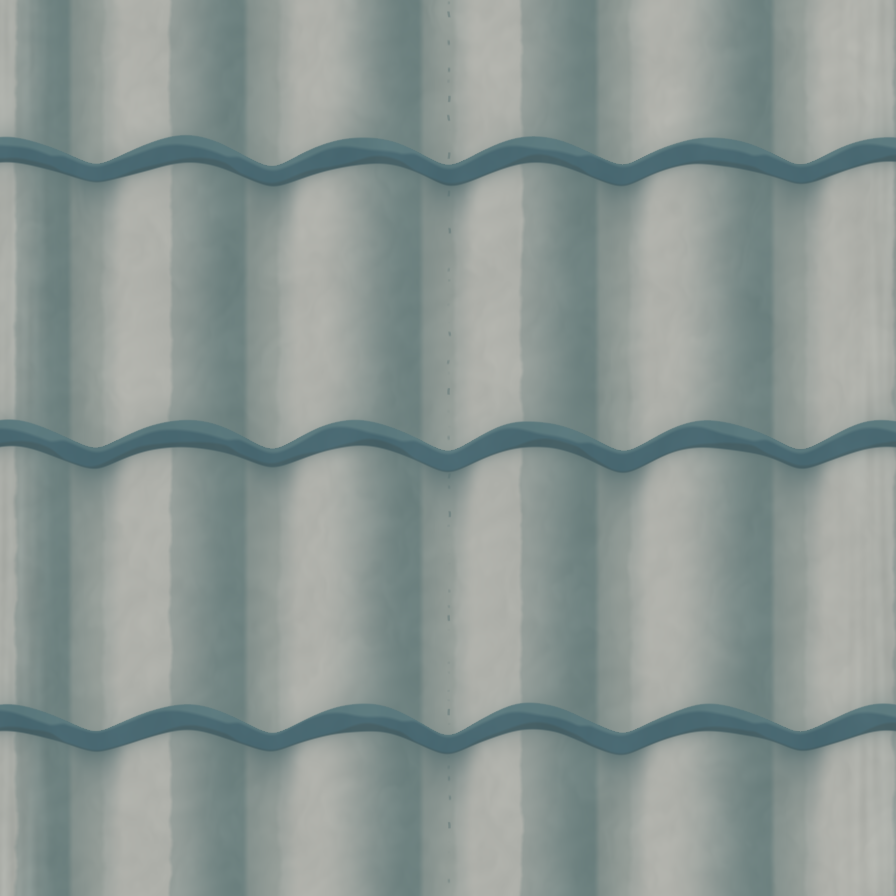
This texture is drawn by a Shadertoy shader. Its source:

```glsl
// Painted clay roof: five rounded barrels across, separated by flat pans, with
// three wavy teal tile lips. Each column is shaded by its phase, each lip is a
// rounded wave with a bevel and a soft shadow, and gradient noise adds brushwork.

#define COLUMN_PITCH 0.196   // width of one barrel and pan
#define ROW_PITCH    0.3165  // distance between lips
#define FIRST_LIP    0.1530  // crest of the top lip, from the top
#define WAVE_HEIGHT  0.0320  // crest to valley of a lip
#define LIP_CREST    0.0295  // lip thickness on a crest
#define LIP_VALLEY   0.0225  // lip thickness in a valley
#define PAN_SHIFT    0.173   // pan start, left of the valley centre
#define PAN_WIDTH    0.212   // pan share of a column
#define BRUSHWORK    0.060   // strength of the paint mottling
#define EDGE_SOFT    0.0014  // softness of painted edges

const vec3 LIGHT_CLAY = vec3(0.690, 0.696, 0.672);
const vec3 DARK_CLAY  = vec3(0.430, 0.508, 0.502);
const vec3 PAN_LEFT   = vec3(0.510, 0.562, 0.548);
const vec3 PAN_RIGHT  = vec3(0.585, 0.618, 0.597);
const vec3 SHADOW     = vec3(0.340, 0.435, 0.442);
const vec3 LIP_FACE   = vec3(0.287, 0.410, 0.446);
const vec3 LIP_BEVEL  = vec3(0.360, 0.478, 0.496);
const vec3 LIP_UNDER  = vec3(0.275, 0.365, 0.380);

vec2 gradientAt(vec2 cell) {
    float angle = 6.2832 * fract(sin(dot(cell, vec2(127.1, 311.7))) * 4375.85);
    return vec2(cos(angle), sin(angle));
}

float gradientNoise(vec2 p) {
    vec2 i = floor(p), f = p - i;
    vec2 w = f * f * f * (f * (f * 6.0 - 15.0) + 10.0);
    vec2 e = vec2(0.0, 1.0);
    float low  = mix(dot(gradientAt(i), f), dot(gradientAt(i + e.yx), f - e.yx), w.x);
    float high = mix(dot(gradientAt(i + e), f - e), dot(gradientAt(i + e.yy), f - e.yy), w.x);
    return mix(low, high, w.y);
}

float fbm(vec2 p) {
    float sum = 0.0, amp = 0.6;
    for (int i = 0; i < 4; i++) {
        sum += amp * gradientNoise(p);
        p = mat2(1.6, 1.2, -1.2, 1.6) * p + 3.7;
        amp *= 0.5;
    }
    return sum;
}

// Barrel and pan tones across one column; phase runs 0 to 1 from the pan's left edge.
vec3 columnColor(float phase, float column, float wobble) {
    float u = phase + wobble * step(0.1, phase) * step(phase, 0.93);
    float outer = step(2.0, abs(column + 0.5));       // columns cut by the canvas sides
    float faceted = max(outer, 1.0 - mod(column, 2.0));
    float crease = mix(0.59, 0.71, outer);
    float rounded = smoothstep(0.42, 0.97, u);
    float creased = 0.44 * smoothstep(crease - 0.012, crease + 0.016, u)
                  + 0.56 * smoothstep(crease, 0.95, u);
    float tone = mix(rounded, creased, faceted * 0.8);
    tone += 0.24 * (1.0 - smoothstep(PAN_WIDTH, PAN_WIDTH + 0.12, u));
    vec3 barrel = mix(LIGHT_CLAY, DARK_CLAY, tone);
    vec3 pan = mix(PAN_LEFT, PAN_RIGHT, smoothstep(0.0, PAN_WIDTH, u));
    pan = mix(DARK_CLAY, pan, smoothstep(0.0, 0.045, phase));
    return mix(pan, barrel, smoothstep(PAN_WIDTH - 0.018, PAN_WIDTH + 0.018, u));
}

void mainImage(out vec4 fragColor, in vec2 fragCoord) {
    vec2 uv = fragCoord / iResolution.xy;
    float soft = max(EDGE_SOFT, 0.8 / iResolution.y);
    float down = 1.0 - uv.y;

    // Columns
    float across = (uv.x - 0.5) / COLUMN_PITCH;
    float column = floor(across + PAN_SHIFT);
    float phase = fract(across + PAN_SHIFT);
    float wobble = 0.035 * fbm(uv * vec2(18.0, 26.0));
    vec3 color = columnColor(phase, column, wobble);

    // Brushwork: broad mottling, slanted dabs, and dry streaks at the sides
    float mottle = fbm(uv * vec2(17.0, 11.0) + 2.0 * wobble);
    float dabs = gradientNoise(mat2(0.8, 0.6, -0.6, 0.8) * uv * vec2(52.0, 38.0) + 3.0 * mottle);
    color += BRUSHWORK * (0.6 * mottle + 0.28 * dabs) * vec3(1.0, 0.92, 0.88);
    float sides = smoothstep(0.42, 0.48, abs(uv.x - 0.5));
    color += 0.045 * sides * gradientNoise(uv * vec2(105.0, 5.0));

    // Broken hairline seam down the middle pan
    float seamX = 0.501 + 0.003 * gradientNoise(vec2(uv.y * 60.0, 4.0));
    float seam = 1.0 - smoothstep(0.0004, 0.0022, abs(uv.x - seamX));
    float broken = smoothstep(0.05, 0.3, gradientNoise(vec2(uv.y * 95.0, 9.0)));
    color = mix(color, SHADOW, 0.45 * seam * broken);

    // Lips: distance below the upper edge of the nearest wave
    float row = floor((down - FIRST_LIP - 0.02) / ROW_PITCH + 0.5);
    float swell = sin(3.14159 * across);
    float crest = (sqrt(swell * swell + 0.05) - 0.2236) / 0.8011;
    float upper = FIRST_LIP + row * ROW_PITCH + WAVE_HEIGHT * (1.0 - crest);
    upper += 0.005 * gradientNoise(vec2(uv.x * 13.0, row * 5.3 + 0.4));
    float thick = mix(LIP_VALLEY, LIP_CREST, crest);
    thick += 0.006 * gradientNoise(vec2(uv.x * 11.0, row * 3.7 + 8.6));
    float depth = down - upper;
    float below = depth - thick;

    // Shade under each lip, deepest in the pans, and a dim rim above it
    float valley = 1.0 - smoothstep(0.05, 0.55, crest);
    float shade = exp(-max(below, 0.0) / mix(0.009, 0.028, valley)) * step(0.0, depth);
    color = mix(color, SHADOW, shade * mix(0.38, 0.78, valley));
    float rim = exp(min(depth, 0.0) / 0.014) * step(depth, 0.0);
    color = mix(color, DARK_CLAY, rim * mix(0.2, 0.5, smoothstep(0.4, 0.9, phase)));

    // Lip face with a pale bevel above and a patchy dark underside
    float wear = gradientNoise(vec2(uv.x * 16.0, row * 4.1 + 2.3));
    float slope = smoothstep(0.45, 0.75, phase) * (1.0 - smoothstep(0.9, 1.0, phase));
    float bevel = thick * (0.16 + 0.24 * slope + 0.2 * wear);
    vec3 lip = mix(LIP_BEVEL, LIP_FACE, smoothstep(bevel - 0.0025, bevel + 0.0025, depth));
    float under = 0.0015 + 0.009 * max(wear, 0.0) + 0.004 * slope;
    lip = mix(lip, LIP_UNDER, 0.75 * smoothstep(-under - 0.002, -under + 0.002, below));
    float lipMask = smoothstep(-soft, soft, depth) * (1.0 - smoothstep(-soft, soft, below));
    fragColor = vec4(mix(color, lip + 0.03 * mottle, lipMask), 1.0);
}
```
